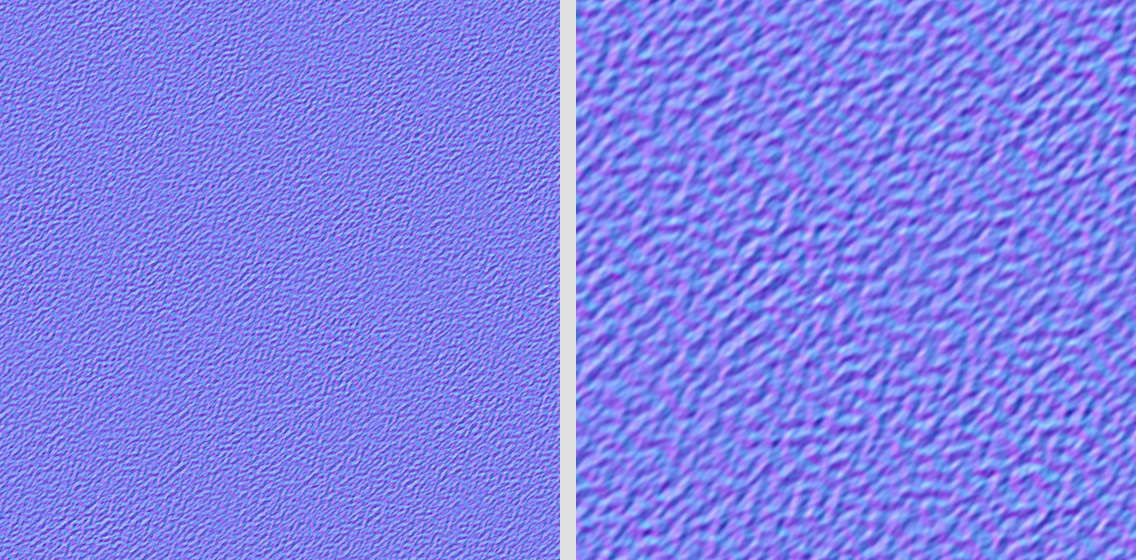
Left: the whole. Right: its middle third, enlarged.
This texture map is drawn by a WebGL 2 fragment shader. Its source:

```glsl
#version 300 es
precision highp float;
// Tangent-space normal map of a fine, rough plaster surface.

#define GRAIN_COUNT 130.0   // grains across the canvas
#define GRAIN_STRETCH 1.2   // elongation along the grain direction
#define GRAIN_ANGLE 0.68    // grain direction in radians
#define FINE_AMOUNT 0.3     // weight of the finer octave
#define SAMPLE_STEP 0.2     // slope sampling distance in grains
#define RELIEF 0.135        // strength of the tilt colours
#define SHADING 0.2         // red and green shift shared by lit slopes
#define PATCHINESS 0.3      // slow variation of the relief
#define BLUE_LEVEL 0.94
#define BLUE_SHADING 0.4
#define BLUE_MAX 0.985

uniform vec2 u_resolution;
out vec4 fragColor;

mat2 rotation(float angle) {
    float c = cos(angle), s = sin(angle);
    return mat2(c, s, -s, c);
}

float hash(vec2 p) {
    return fract(sin(dot(p, vec2(127.1, 311.7))) * 43758.5453);
}

// Unit gradient in a random direction for each lattice cell
vec2 latticeGradient(vec2 cell) {
    float angle = 6.28319 * hash(cell);
    return vec2(cos(angle), sin(angle));
}

float gradientNoise(vec2 p) {
    vec2 cell = floor(p), f = fract(p);
    vec2 blend = f * f * f * (f * (f * 6.0 - 15.0) + 10.0);
    vec2 right = vec2(1.0, 0.0), up = vec2(0.0, 1.0);
    float a = dot(latticeGradient(cell), f);
    float b = dot(latticeGradient(cell + right), f - right);
    float c = dot(latticeGradient(cell + up), f - up);
    float d = dot(latticeGradient(cell + 1.0), f - 1.0);
    return mix(mix(a, b, blend.x), mix(c, d, blend.x), blend.y);
}

// Two octaves of grain, drawn out along one diagonal
float surfaceHeight(vec2 p) {
    vec2 q = rotation(-GRAIN_ANGLE) * p;
    q *= vec2(1.0 / GRAIN_STRETCH, GRAIN_STRETCH);
    float coarse = gradientNoise(q);
    float fine = gradientNoise(rotation(0.5) * q * 2.0 + 37.0);
    return coarse + FINE_AMOUNT * fine;
}

// Central differences of the height, in grain units
vec2 surfaceSlope(vec2 p) {
    vec2 e = vec2(SAMPLE_STEP, 0.0);
    return vec2(surfaceHeight(p + e.xy) - surfaceHeight(p - e.xy),
                surfaceHeight(p + e.yx) - surfaceHeight(p - e.yx))
           / (2.0 * SAMPLE_STEP);
}

void main() {
    vec2 uv = gl_FragCoord.xy / u_resolution;

    // Tilt, with green pointing down the canvas
    vec2 tilt = surfaceSlope(uv * GRAIN_COUNT) * vec2(1.0, -1.0);
    tilt *= 1.0 + PATCHINESS * gradientNoise(uv * 9.0 + 5.0);

    // Encode the tilt; slopes turned away from the light lose blue
    vec2 redGreen = 0.5 + RELIEF * (tilt + SHADING * (tilt.x + tilt.y));
    float light = redGreen.x + redGreen.y - 1.0;
    float blue = min(BLUE_LEVEL + BLUE_SHADING * light, BLUE_MAX);

    fragColor = vec4(clamp(vec3(redGreen, blue), 0.0, 1.0), 1.0);
}
```
